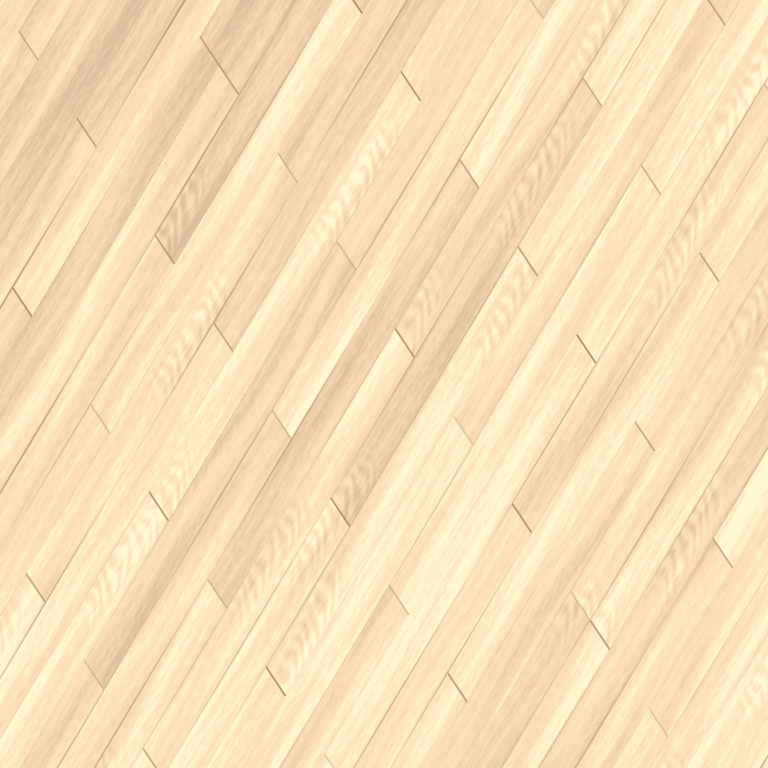
Write a three.js fragment shader that draws this texture.

```glsl
// Pale strip parquet laid on the diagonal: long narrow boards, end joints staggered by thirds.
// The canvas is mapped to skewed board axes (rows across, thirds of a board along);
// layered sines give the streaks and rings, stretched cellular noise the pores.

#define ROW_STEP vec2(0.0254, -0.0380)   // from one row of boards to the next
#define THIRD_STEP vec2(0.1094, 0.1823)  // a third of a board along the grain
#define ORIGIN vec2(0.2018, 0.6940)      // corner of a board
#define TILE_ROWS 19.0                   // rows before the stagger starts again
#define STREAKS 0.23
#define PORES 0.30
#define RINGS 0.17
#define DARK_WOOD vec3(0.86, 0.735, 0.605)
#define MID_WOOD vec3(0.988, 0.865, 0.715)
#define LIGHT_WOOD vec3(1.0, 0.975, 0.82)
#define GAP_COLOR vec3(0.60, 0.46, 0.34)

varying vec2 vUv;

float hash(vec2 p) {
  return fract(sin(dot(p, vec2(127.1, 311.7))) * 43758.55);
}

float cross2(vec2 a, vec2 b) {
  return a.x * b.y - a.y * b.x;
}

// Distance to the nearest scattered point
float cellular(vec2 p) {
  vec2 cell = floor(p);
  float nearest = 2.0;
  for (int y = -1; y <= 1; y++) {
    for (int x = -1; x <= 1; x++) {
      vec2 c = cell + vec2(float(x), float(y));
      vec2 point = c + vec2(hash(c), hash(c + 37.3));
      nearest = min(nearest, distance(p, point));
    }
  }
  return nearest;
}

// Long wavering bands, finer with every layer
float streaks(vec2 q, float seed) {
  float sum = 0.0;
  float amp = 0.5;
  float freq = 3.0;
  for (int i = 0; i < 5; i++) {
    float n = float(i);
    float sway = 1.6 * sin(q.y * (1.3 + 0.9 * n) + seed * (5.0 + n));
    sum += amp * sin(freq * q.x + sway + seed * (17.0 + 9.0 * n));
    freq *= 1.9;
    amp *= 0.72;
  }
  return sum;
}

// Arched growth rings in patches along the board
float rings(vec2 q, float seed) {
  float side = q.x - 0.5 + 0.25 * sin(q.y * 2.3 + seed);
  float wobble = 1.3 * sin(q.y * 11.0 + seed) + 0.9 * sin(q.x * 9.0 + q.y * 17.0);
  float arch = sin(62.0 * q.y + 16.0 * side * side + 5.0 * side + wobble);
  float patchMask = smoothstep(0.1, 0.9, sin(q.y * 2.6 + seed * 3.0));
  return arch * patchMask * smoothstep(0.6, 0.2, abs(side));
}

float thinLine(float d) {
  return 1.0 - smoothstep(0.0003, 0.0021, d);
}

vec3 woodColor(float tone) {
  vec3 c = mix(DARK_WOOD, MID_WOOD, smoothstep(-0.1, 0.55, tone));
  return mix(c, LIGHT_WOOD, smoothstep(0.45, 1.0, tone));
}

void main() {
  // Board axes: x counts rows, y counts thirds of a board
  vec2 p = vUv - ORIGIN;
  float area = cross2(ROW_STEP, THIRD_STEP);
  vec2 q = vec2(cross2(p, THIRD_STEP), cross2(ROW_STEP, p)) / area;

  float row = floor(q.x);
  float across = fract(q.x);
  float shift = 2.0 * mod(row + 1.0, TILE_ROWS) - 2.0;
  float run = (q.y - shift) / 3.0;
  vec2 board = vec2(row, floor(run));
  float along = fract(run);
  float seed = 40.0 * hash(board + 5.7);
  vec2 grain = vec2(across, q.y);

  // Tone of the board, its streaks, rings and pores
  float tone = 0.54 + 0.42 * (hash(board) - 0.5);
  tone += 0.13 * (vUv.x - vUv.y);
  tone += STREAKS * streaks(grain, seed);
  tone += RINGS * step(0.62, hash(board + 21.4)) * rings(grain, seed);
  float fine = cellular(vec2(q.x * 11.0, q.y * 17.0) + seed);
  float coarse = cellular(vec2(q.x * 5.0 + 0.6 * sin(q.y * 9.0), q.y * 7.0) + seed);
  tone += PORES * (0.6 * fine + 0.4 * coarse - 0.5);
  vec3 color = woodColor(tone);

  // Gaps: faint, uneven seams beside the boards and clearer end joints
  float seamDist = min(across, 1.0 - across) * area / length(THIRD_STEP);
  float jointDist = min(along, 1.0 - along) * 3.0 * area / length(ROW_STEP);
  float seamId = floor(q.x + 0.5);
  float jointId = floor(run + 0.5);
  float wear = 0.6 + 0.4 * sin(q.y * 3.1 + seamId * 4.7);
  float seam = thinLine(seamDist) * wear * (0.08 + 0.5 * pow(hash(vec2(seamId, 8.3)), 2.0));
  float joint = thinLine(jointDist) * (0.25 + 0.5 * hash(vec2(row, jointId) + 61.9));
  color = mix(color, GAP_COLOR, max(seam, joint));

  gl_FragColor = vec4(color, 1.0);
}
```
